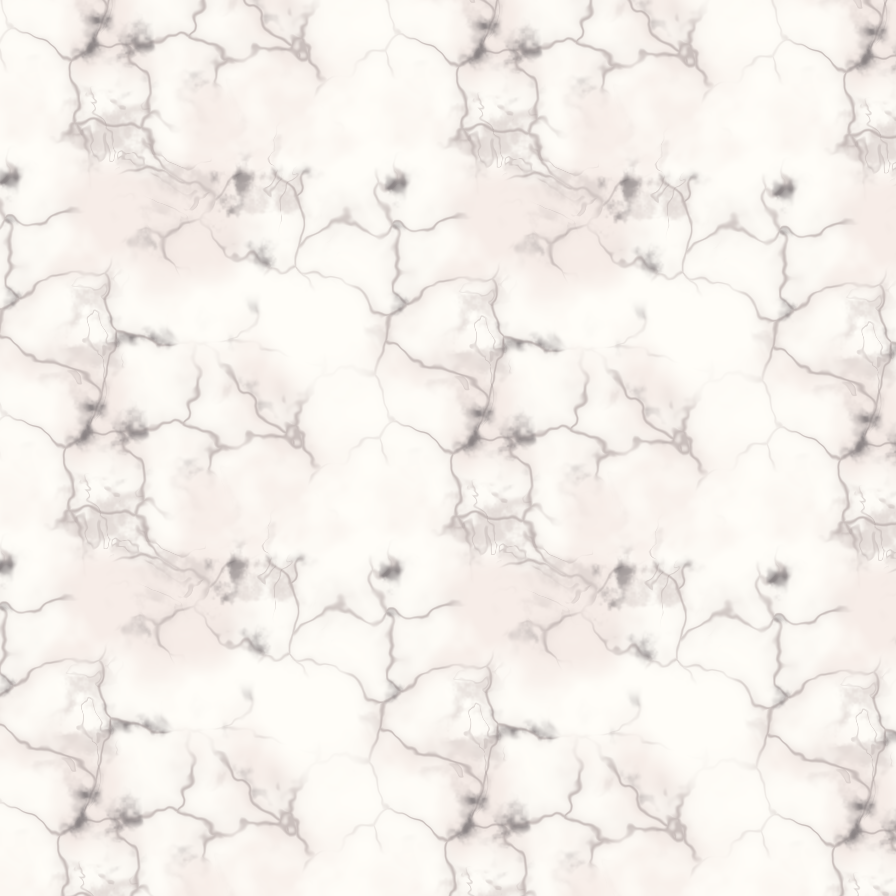
A three.js fragment shader for this texture:

```glsl
// Pale cream marble with warped grey veins, blush clouds and dark mineral knots, tiled.
varying vec2 vUv;

const float TAU = 6.2831853;
const float REPEATS = 2.313;        // tiles across and down
const float TILT = 0.015;           // slight turn of the tile lattice, radians
const float VEIN_CELLS = 5.0;       // vein cells per tile side
const float VEIN_WIDTH = 0.045;     // in vein cells
const float RING_WIDTH = 0.024;     // in noise height
const float WARP = 0.19;            // vein wander, in tiles

const vec3 CREAM = vec3(1.0, 0.992, 0.972);
const vec3 BLUSH = vec3(0.962, 0.918, 0.898);
const vec3 SMOKE = vec3(0.86, 0.82, 0.805);
const vec3 VEIN = vec3(0.745, 0.70, 0.69);
const vec3 KNOT = vec3(0.50, 0.475, 0.48);

vec2 hash22(vec2 p) {
  vec3 q = fract(vec3(p.xyx) * vec3(0.1031, 0.1030, 0.0973));
  q += dot(q, q.yzx + 33.33);
  return fract((q.xx + q.yz) * q.zy);
}

// Value noise that wraps every "period" cells
float noise(vec2 p, float period, float seed) {
  vec2 i = floor(p), f = fract(p);
  f = f * f * f * (f * (f * 6.0 - 15.0) + 10.0);
  vec2 a = mod(i, period) + seed;
  vec2 b = mod(i + 1.0, period) + seed;
  return mix(mix(hash22(a).x, hash22(vec2(b.x, a.y)).x, f.x),
             mix(hash22(vec2(a.x, b.y)).x, hash22(b).x, f.x), f.y);
}

// Tileable layered noise over the unit tile
float fbm(vec2 t, float freq, float seed) {
  float sum = 0.0, gain = 0.533;
  for (int i = 0; i < 4; i++) {
    sum += gain * noise(t * freq, freq, seed);
    freq *= 2.0;
    gain *= 0.5;
    seed += 17.0;
  }
  return sum;
}

vec2 cellPoint(vec2 cell) {
  return 0.08 + 0.84 * hash22(mod(cell, VEIN_CELLS) + 211.0);
}

// Distance to the nearest border between scattered cells
float cellBorder(vec2 p) {
  vec2 base = floor(p), f = fract(p), nearest = vec2(0.0);
  float best = 8.0, border = 8.0;
  for (int y = -1; y <= 1; y++) {
    for (int x = -1; x <= 1; x++) {
      vec2 g = vec2(float(x), float(y));
      vec2 r = g + cellPoint(base + g) - f;
      if (dot(r, r) < best) { best = dot(r, r); nearest = r; }
    }
  }
  for (int y = -2; y <= 2; y++) {
    for (int x = -2; x <= 2; x++) {
      vec2 g = vec2(float(x), float(y));
      vec2 r = g + cellPoint(base + g) - f;
      vec2 across = r - nearest;
      if (dot(across, across) > 0.0001)
        border = min(border, dot(0.5 * (r + nearest), normalize(across)));
    }
  }
  return border;
}

// Clear stripe that wanders up each tile and fades part way
float calmBand(vec2 t) {
  float centre = 0.87 - 0.08 * cos(TAU * (t.y - 0.56));
  float stripe = smoothstep(0.5, 0.95, cos(TAU * (t.x - centre)));
  return stripe * (0.55 + 0.45 * cos(TAU * (t.y - 0.36)));
}

void main() {
  float c = cos(TILT), s = sin(TILT);
  vec2 t = REPEATS * vec2(c * vUv.x - s * vUv.y, s * vUv.x + c * vUv.y);
  vec2 wander = WARP * (vec2(fbm(t, 6.0, 31.0), fbm(t, 6.0, 73.0)) - 0.5);
  vec2 w = t + wander;
  float busy = 1.0 - 0.92 * calmBand(t);

  // Soft clouds
  float cloud = smoothstep(0.40, 0.70, fbm(t + 0.4 * wander, 4.0, 109.0)) * busy;
  float patches = smoothstep(0.50, 0.70, fbm(w, 5.0, 151.0)) * busy;
  float grain = smoothstep(0.34, 0.68, fbm(t, 20.0, 173.0));

  // Long veins along cell borders, broken up by a mask
  float d = cellBorder(w * VEIN_CELLS);
  float present = smoothstep(0.36, 0.62, fbm(t, 4.0, 241.0)) * busy;
  float line = (1.0 - smoothstep(0.0, VEIN_WIDTH, d)) * present;
  float halo = exp(-9.0 * d) * present;

  // Small curled veins along noise contours
  float ridge = abs(fbm(w, 7.0, 283.0) - 0.5);
  float ring = (1.0 - smoothstep(0.0, RING_WIDTH, ridge)) * patches;

  // Dark mineral knots gathered near the veins
  float spot = smoothstep(0.60, 0.76, fbm(t, 9.0, 331.0));
  float knot = spot * grain * clamp(1.4 * halo + 0.5 * patches, 0.0, 1.0);

  vec3 color = mix(CREAM, BLUSH, 0.85 * cloud);
  color = mix(color, SMOKE, clamp(0.4 * halo + 0.6 * patches * grain, 0.0, 0.8));
  color = mix(color, VEIN, clamp(0.75 * line + 0.45 * ring, 0.0, 0.85));
  color = mix(color, KNOT, 0.85 * knot);
  gl_FragColor = vec4(color, 1.0);
}
```
